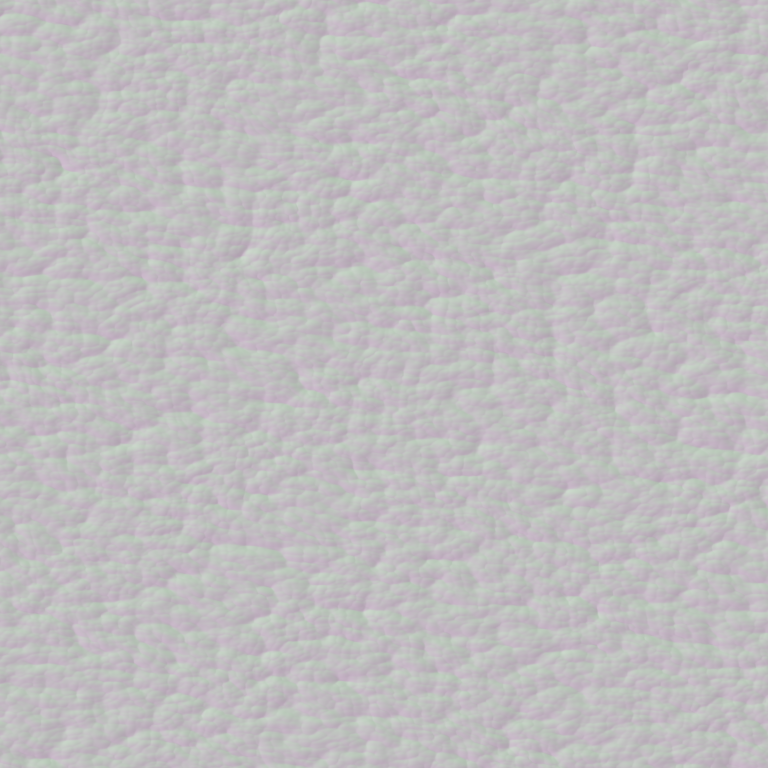
Give the GLSL for this texture, as a WebGL 2 fragment shader.

```glsl
#version 300 es
precision highp float;
// Softly wrinkled, pebbled surface under two coloured lights.
// Layers of stretched cellular domes form a height field; its vertical slope
// shifts green against mauve, its horizontal slope shifts light against dark.

uniform vec2 u_resolution;
out vec4 fragColor;

const vec3  BASE_COLOR    = vec3(0.748, 0.742, 0.748);
const vec3  GREEN_SHIFT   = vec3(0.0, 0.052, 0.0);     // per unit of vertical slope
const vec3  LIGHT_SHIFT   = vec3(0.052, 0.046, 0.052); // per unit of sideways slope
const float SLOPE_LIMIT   = 1.6;                       // rounds off the extremes
const vec2  WRINKLE_COUNT = vec2(24.0, 43.0);          // coarsest domes across the canvas
const vec2  LAYER_GROWTH  = vec2(1.95, 1.75);          // finer layers are rounder
const int   LAYERS        = 3;
const float LAYER_FADE    = 0.70;  // slope strength of each finer layer
const float TILT          = 0.10;  // wrinkles sink to the right
const float TILT_SWING    = 0.08;  // change of tilt between layers
const float UPPER_STEEP   = 1.22;  // narrow upper faces
const float LOWER_STEEP   = 0.90;  // broad lower faces
const float CREASE_SOFT   = 8.0;   // higher is sharper
const float JITTER        = 0.80;
const float SLOPE_STEP    = 0.0018;

vec2 hash2(vec2 cell) {
    vec3 q = fract(cell.xyx * vec3(0.1031, 0.1030, 0.0973));
    q += dot(q, q.yzx + 33.33);
    return fract((q.xx + q.yz) * q.zy);
}

// Rounded domes around scattered seeds, blended at the creases
float domes(vec2 p) {
    vec2 cell = floor(p);
    vec2 local = p - cell;
    float sum = 0.0;
    for (int y = -1; y <= 1; y++) {
        for (int x = -1; x <= 1; x++) {
            vec2 neighbor = vec2(x, y);
            vec2 seed = 0.5 + JITTER * (hash2(cell + neighbor) - 0.5);
            vec2 offset = local - neighbor - seed;
            offset.y *= offset.y > 0.0 ? UPPER_STEEP : LOWER_STEEP;
            float reach = dot(offset, offset);
            // Fade distant seeds out before they leave the neighborhood
            sum += exp(-CREASE_SOFT * reach) * (1.0 - smoothstep(0.7, 1.05, abs(offset.x)));
        }
    }
    return log(sum + 1e-4) / CREASE_SOFT;
}

// Layered sines bend the rows
vec2 bend(vec2 p) {
    vec2 w = vec2(sin(p.y * 23.0 + 2.0 * sin(p.x * 9.0)),
                  sin(p.x * 19.0 + 2.0 * sin(p.y * 11.0)));
    w += 0.5 * vec2(sin(p.y * 61.0 + p.x * 17.0), sin(p.x * 53.0 - p.y * 29.0));
    return p + w * vec2(0.006, 0.002);
}

float height(vec2 p) {
    p = bend(p);
    vec2 count = WRINKLE_COUNT;
    float strength = 1.0;
    float total = 0.0;
    for (int i = 0; i < LAYERS; i++) {
        float layer = float(i);
        float shear = TILT + TILT_SWING * sin(layer * 2.4);
        vec2 q = vec2(p.x - shear * p.y, p.y + shear * p.x);
        total += strength * domes(q * count + 37.0 * (layer + 1.0)) / count.y;
        count *= LAYER_GROWTH;
        strength *= LAYER_FADE;
    }
    return total;
}

void main() {
    vec2 p = gl_FragCoord.xy / min(u_resolution.x, u_resolution.y);

    // Surface slope
    float center = height(p);
    vec2 slope = vec2(height(p + vec2(SLOPE_STEP, 0.0)),
                      height(p + vec2(0.0, SLOPE_STEP))) - center;
    slope /= SLOPE_STEP;
    slope /= sqrt(1.0 + slope * slope / (SLOPE_LIMIT * SLOPE_LIMIT));

    // Green light from above, white light from the left
    vec3 color = BASE_COLOR - GREEN_SHIFT * slope.y + LIGHT_SHIFT * slope.x;
    fragColor = vec4(clamp(color, 0.0, 1.0), 1.0);
}
```
